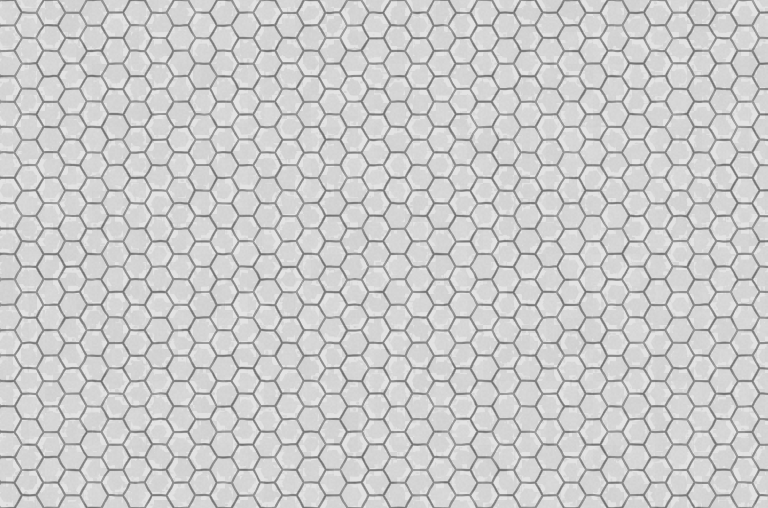
A Shadertoy shader for this pattern:

```glsl
// Pale grey flat-topped hexagonal tiles parted by thin dark joints.
// Two offset lattices give the nearest tile; its edge distance draws the joint,
// and noise adds chalky rims, uneven joints and small shifts of tone.

const vec2 REPEATS = vec2(17.7, 20.0);      // tiles across and down
const vec2 LATTICE = vec2(1.7320508, 1.0);  // spacing for tiles of height 1
const vec2 LATTICE_SHIFT = vec2(1.16, 0.0);
const float JOINT_WIDTH = 0.042;
const float JOINT_SOFTNESS = 0.085;
const vec3 FACE_COLOR = vec3(0.835);
const vec3 RIM_COLOR = vec3(0.895);
const vec3 JOINT_COLOR = vec3(0.19);

float hash(vec2 p) {
    vec3 v = fract(p.xyx * vec3(0.1031, 0.1030, 0.0973));
    v += dot(v, v.yzx + 33.33);
    return fract((v.x + v.y) * v.z);
}

float valueNoise(vec2 p) {
    vec2 cell = floor(p);
    vec2 t = fract(p);
    t = t * t * (3.0 - 2.0 * t);
    float low = mix(hash(cell), hash(cell + vec2(1.0, 0.0)), t.x);
    float high = mix(hash(cell + vec2(0.0, 1.0)), hash(cell + 1.0), t.x);
    return mix(low, high, t.y);
}

// Centre of the hexagon that holds p
vec2 nearestCenter(vec2 p) {
    vec2 a = round(p / LATTICE) * LATTICE;
    vec2 b = (floor(p / LATTICE) + 0.5) * LATTICE;
    vec2 da = p - a;
    vec2 db = p - b;
    return dot(da, da) < dot(db, db) ? a : b;
}

// Distance from a point inside the hexagon to its border
float edgeDistance(vec2 local) {
    vec2 a = abs(local);
    return 0.5 - max(a.y, dot(a, vec2(0.8660254, 0.5)));
}

// Box-filtered coverage of a line centred on distance zero
float lineCoverage(float dist, float width, float blur) {
    float outer = clamp((0.5 * width - dist) / blur + 0.5, 0.0, 1.0);
    float inner = clamp((-0.5 * width - dist) / blur + 0.5, 0.0, 1.0);
    return outer - inner;
}

// Ragged light patches, partly blocky, hugging the border
float rimMask(vec2 p, float dist) {
    float block = hash(floor(p * 3.2) + 17.0);
    float ragged = valueNoise(p * 8.0 + 5.0);
    float patches = smoothstep(0.46, 0.64, mix(block, ragged, 0.5));
    float reach = 0.16 + 0.10 * block;
    return patches * (1.0 - smoothstep(reach - 0.05, reach + 0.02, dist));
}

// Small tone shifts by tile, by upright band and by fine grain
float toneShift(vec2 p, vec2 center) {
    float tile = hash(round(center * vec2(1.1547005, 2.0)) + 41.0) - 0.5;
    float band = hash(vec2(floor(p.x * 1.6), floor(p.y * 0.8)) + 73.0) - 0.5;
    float grain = valueNoise(p * 15.0) - 0.5;
    return 0.014 * tile + 0.014 * band + 0.022 * grain;
}

void mainImage(out vec4 fragColor, in vec2 fragCoord) {
    vec2 p = fragCoord / iResolution.xy * REPEATS * LATTICE - LATTICE_SHIFT;
    float pixel = REPEATS.y / iResolution.y;

    // Slightly uneven tile outlines
    vec2 wobble = vec2(valueNoise(p * 4.0), valueNoise(p * 4.0 + 31.0)) - 0.5;
    vec2 q = p + 0.03 * wobble;
    vec2 center = nearestCenter(q);
    float dist = edgeDistance(q - center);

    // Tile face and chalky rim
    vec3 color = FACE_COLOR + toneShift(p, center);
    color = mix(color, RIM_COLOR, 0.9 * rimMask(p, dist));

    // Joint of varying weight
    float weight = mix(0.75, 1.25, valueNoise(p * 2.7 + 11.0));
    float joint = lineCoverage(dist, JOINT_WIDTH * weight, max(pixel, JOINT_SOFTNESS));
    color = mix(color, JOINT_COLOR, joint);

    fragColor = vec4(color, 1.0);
}
```
